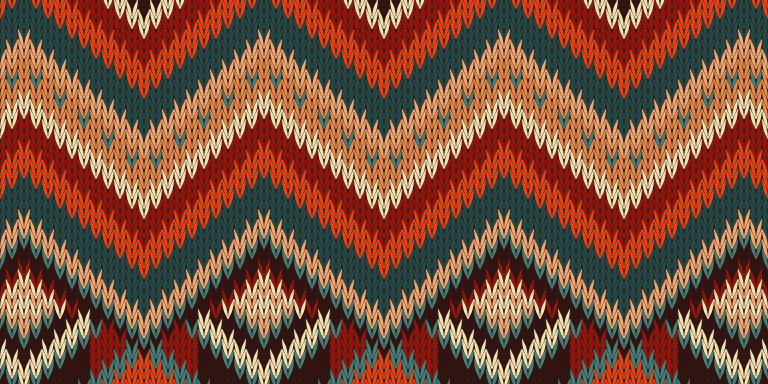
This pattern is drawn by a WebGL 2 fragment shader. Its source:

```glsl
#version 300 es
precision highp float;

uniform vec2 u_resolution;
out vec4 outColor;

const vec2 STITCHES = vec2(64.0, 38.4);  // columns and rows on the canvas
const float HALF_REPEAT = 10.0;          // columns from valley to peak
const float SLANT = 2.4;                 // rows climbed per column by a leg
const int SAMPLES = 3;

const vec3 GAP = vec3(0.17, 0.11, 0.06);
const vec3 MAROON = vec3(0.20, 0.07, 0.08);
const vec3 RED = vec3(0.60, 0.08, 0.05);
const vec3 ORANGE = vec3(0.91, 0.27, 0.09);
const vec3 TEAL = vec3(0.14, 0.29, 0.30);
const vec3 AQUA = vec3(0.28, 0.50, 0.48);
const vec3 PEACH = vec3(0.94, 0.66, 0.46);
const vec3 TAN = vec3(0.90, 0.54, 0.31);
const vec3 CREAM = vec3(0.96, 0.88, 0.70);

// Zigzag stripes, indexed by the row they reach in a valley
vec3 chevronColor(float band, float fromValley) {
    if (band < 2.0) return MAROON;
    if (band < 4.0) return CREAM;
    if (band < 7.0) return RED;
    if (band < 10.0) return ORANGE;
    if (band < 14.0) return TEAL;
    if (band < 16.0) return PEACH;
    if (band == 17.0 && mod(fromValley, 2.0) == 1.0) return AQUA;
    if (band < 20.0) return TAN;
    if (band < 22.0) return CREAM;
    if (band < 25.0) return RED;
    if (band < 28.0) return ORANGE;
    if (band < 32.0) return TEAL;
    if (band < 34.0) return PEACH;
    return AQUA;
}

// Small diamond under each peak, with a red roof
vec3 diamondColor(float row, float fromPeak, float centerRow) {
    float ring = abs(row - centerRow) + fromPeak;
    bool lower = row > centerRow;
    if (ring == 4.0 && !lower) return RED;
    if (ring > 3.0) return MAROON;
    if (ring == 3.0) return lower ? AQUA : CREAM;
    if (ring == 2.0) return PEACH;
    return lower ? PEACH : CREAM;
}

// Rising stripes along the bottom border
vec3 borderColor(float band, float fromPeak) {
    if (band < 39.0) return fromPeak < 6.0 ? CREAM : MAROON;
    if (band < 40.0) return fromPeak < 7.0 ? AQUA : MAROON;
    if (band < 44.0) return fromPeak > 5.0 ? RED : MAROON;
    if (band < 46.0) return AQUA;
    return ORANGE;
}

vec3 stitchColor(float column, float row) {
    float phase = mod(column - STITCHES.x * 0.5, 2.0 * HALF_REPEAT);
    float fromValley = min(phase, 2.0 * HALF_REPEAT - phase);
    float fromPeak = HALF_REPEAT - fromValley;
    float chevron = row + fromValley;
    float border = row + fromPeak;
    if (chevron < 35.0) return chevronColor(chevron, fromValley);
    if (chevron > 35.0 && border >= 37.0) return borderColor(border, fromPeak);
    return diamondColor(row, fromPeak, 31.0);
}

// Positive inside a leaf-shaped leg; across and along are cell coordinates
float leafDistance(float across, float along) {
    float s = (across * 2.0 - 1.0) / 0.96;
    float halfWidth = 0.47 * pow(max(1.0 - s * s, 0.0), 0.35);
    float spine = -0.3 * s * s * s;
    return halfWidth - abs(along - 0.5 - spine);
}

vec3 knit(vec2 uv, float edge) {
    vec2 p = vec2(uv.x, 1.0 - uv.y) * STITCHES;
    float column = floor(p.x + 0.5);
    float offset = abs(p.x - column);
    float slanted = p.y + SLANT * offset;
    float d = leafDistance(offset * 2.0, fract(slanted));
    vec3 yarn = stitchColor(column, floor(slanted));
    return mix(GAP, yarn, smoothstep(-edge, edge, d));
}

void main() {
    // Edge softness follows the footprint of one subsample
    vec2 cell = STITCHES / u_resolution / float(SAMPLES);
    float edge = 0.5 * length(vec2(cell.x * SLANT, cell.y));
    vec3 color = vec3(0.0);
    for (int j = 0; j < SAMPLES; j++) {
        for (int i = 0; i < SAMPLES; i++) {
            vec2 jitter = (vec2(i, j) + 0.5) / float(SAMPLES) - 0.5;
            color += knit((gl_FragCoord.xy + jitter) / u_resolution, edge);
        }
    }
    outColor = vec4(color / float(SAMPLES * SAMPLES), 1.0);
}
```
